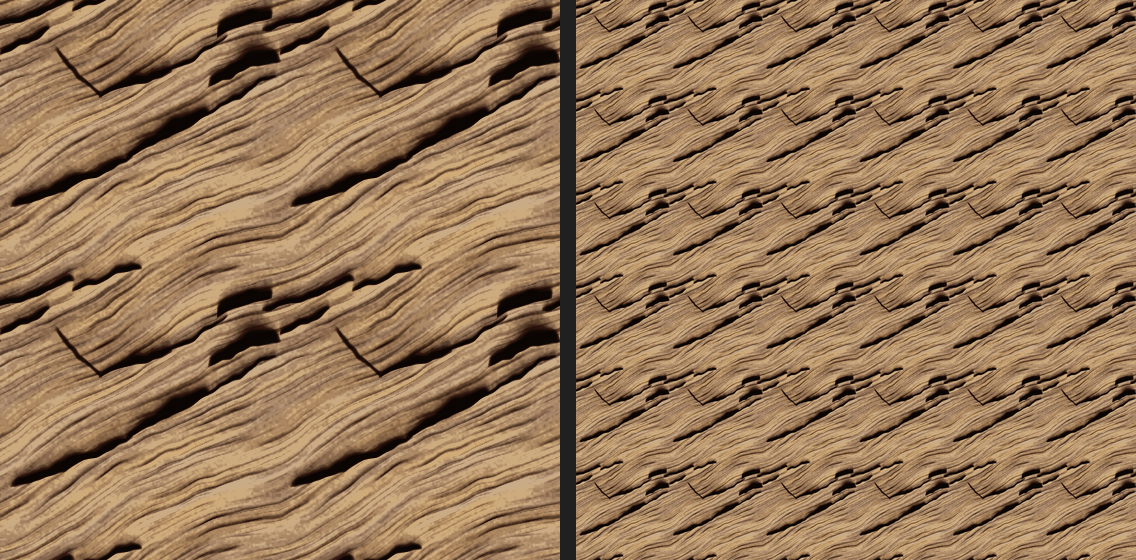
Left, the tile; right, the same tile 3 across and 3 down.
This texture is drawn by a Shadertoy shader. Its source:

```glsl
// Weathered sandstone: sloping wavy strata split by deep, shadowed ledges, tiled 2 x 2.
// Strata are noise and sawtooth layers in sheared coordinates that wrap at the tile edge;
// ledges are tapered gaps along warped lines, and a brightness ramp gives the colours.

float hash(vec2 p) {
    vec3 q = fract(p.xyx * 0.1031);
    q += dot(q, q.yzx + 33.33);
    return fract((q.x + q.y) * q.z);
}

// Random value of a lattice cell; each tile crossed in x shifts the rows by the shear.
float cell(vec2 i, vec2 n, float shear) {
    float k = floor(i.x / n.x);
    return hash(vec2(i.x - k * n.x, mod(i.y + k * n.y * shear, n.y)) + n);
}

// Value noise with n cells per tile.
float noise(vec2 p, vec2 n, float shear) {
    p *= n;
    vec2 i = floor(p), f = fract(p);
    f = f * f * (3.0 - 2.0 * f);
    return mix(mix(cell(i, n, shear), cell(i + vec2(1, 0), n, shear), f.x),
               mix(cell(i + vec2(0, 1), n, shear), cell(i + vec2(1, 1), n, shear), f.x), f.y);
}

// Brightness to rock colour, from black shadow to pale sand.
vec3 rockColor(float light) {
    vec3 c = mix(vec3(0.04, 0.02, 0.01), vec3(0.18, 0.08, 0.05), smoothstep(0.02, 0.18, light));
    c = mix(c, vec3(0.35, 0.25, 0.17), smoothstep(0.18, 0.36, light));
    c = mix(c, vec3(0.53, 0.40, 0.29), smoothstep(0.36, 0.54, light));
    c = mix(c, vec3(0.67, 0.53, 0.39), smoothstep(0.54, 0.70, light));
    return mix(c, vec3(0.80, 0.67, 0.50), smoothstep(0.70, 0.84, light));
}

// Layered rock brightness; s is (x, height across the strata).
float strataLight(vec2 s) {
    float light = 0.80 + 0.22 * (noise(s, vec2(3, 20), 0.5) - 0.5)
                       + 0.20 * (noise(s, vec2(7, 70), 0.5) - 0.5)
                       + 0.14 * (noise(s, vec2(24, 130), 0.5) - 0.5);
    // Small overhangs: each layer darkens towards its lower edge.
    for (float i = 1.0; i < 3.0; i++) {
        float f = fract(s.y * 22.0 * i + noise(s, vec2(3, 8) * i, 0.5));
        float face = smoothstep(0.0, 0.38, f) * (1.0 - smoothstep(0.84, 1.0, f));
        float depth = smoothstep(0.25, 0.8, noise(s, vec2(5, 30) * i, 0.5));
        light -= (1.0 - face) * depth * 0.42 / i;
    }
    return light;
}

// Darkens the rock at the deep ledges and lights the rim beneath them.
float carveLedges(vec2 p, float light) {
    // Start and end of the lower edge of each gap.
    vec4 ledges[10] = vec4[10](
        vec4(0.03, 0.25, 0.48, 0.43), vec4(0.45, 0.42, 0.75, 0.58),
        vec4(0.71, 0.56, 0.98, 0.71), vec4(0.74, 0.68, 1.00, 0.77),
        vec4(0.35, 0.66, 0.61, 0.75), vec4(0.57, 0.74, 0.82, 0.85),
        vec4(0.77, 0.85, 0.97, 0.93), vec4(0.94, 0.87, 1.27, 1.00),
        vec4(0.00, 0.79, 0.18, 0.90), vec4(0.26, 0.96, 0.51, 1.03));
    float heights[10] = float[10](0.04, 0.06, 0.014, 0.08, 0.028, 0.014, 0.08, 0.045, 0.03, 0.03);
    float ragged = 0.55 + 0.9 * noise(p, vec2(11, 9), 0.0);
    for (int i = 0; i < 10; i++) {
        vec4 e = ledges[i];
        float t = fract(p.x - e.x) / (e.z - e.x);
        float taper = sqrt(max(4.0 * t * (1.0 - t), 0.0));
        float h = heights[i] * taper * ragged;
        float d = fract(p.y - mix(e.y, e.w, t) + 0.5) - 0.5;
        float above = smoothstep(-0.004, 0.004, d);
        float present = smoothstep(0.0, 0.5, taper);
        float gap = above * present * (1.0 - smoothstep(h * 0.6, h * 1.15 + 0.006, d));
        float lip = above * present * (1.0 - smoothstep(h * 0.8, h * 1.3 + 0.045, d));
        light += 0.12 * present * (1.0 - above) * exp(min(d, 0.0) * 60.0);
        light *= (1.0 - 0.45 * lip) * (1.0 - 0.93 * gap);
    }
    // Narrow joint falling across the strata.
    float t = fract(p.x - 0.19) / 0.18;
    float d = abs(fract(p.y - mix(0.85, 0.66, t) + 0.5) - 0.5);
    float inside = smoothstep(0.0, 0.15, t) * (1.0 - smoothstep(0.9, 1.0, t));
    return light * (1.0 - 0.85 * inside * (1.0 - smoothstep(0.003, 0.012 * ragged + 0.004, d)));
}

void mainImage(out vec4 fragColor, in vec2 fragCoord) {
    vec2 p = 2.0 * fragCoord / iResolution.xy;

    // Gentle folds in the strata.
    float fold = 0.022 * sin(6.28318 * p.x + 0.6) + 0.014 * sin(6.28318 * (p.x + p.y))
               + 0.035 * (noise(p, vec2(5, 4), 0.0) - 0.5) + 0.012 * (noise(p, vec2(17, 13), 0.0) - 0.5);
    vec2 s = vec2(p.x, p.y - 0.5 * p.x + fold);
    float light = strataLight(s);

    // Browner weathered block, then ledges with uneven outlines.
    vec2 block = fract(p - vec2(0.26, 0.78) + 0.5) - 0.5;
    light -= 0.14 * exp(-dot(block * block, vec2(12, 45)));
    vec2 warp = vec2(noise(p, vec2(7, 8), 0.0), noise(p, vec2(9, 7), 0.0)) - 0.5;
    warp += 0.35 * (vec2(noise(p, vec2(23, 25), 0.0), noise(p, vec2(29, 21), 0.0)) - 0.5);
    light = carveLedges(p + warp * vec2(0.02, 0.045), light);

    // Sand grain and alternating ochre and grey-mauve layers.
    float grain = noise(p, vec2(150, 150), 0.0) + noise(p, vec2(90, 110), 0.0) - 1.0;
    light += 0.10 * grain * smoothstep(0.05, 0.5, light);
    float tint = noise(s, vec2(3, 34), 0.5) - 0.5;
    vec3 color = rockColor(light) * (1.0 + tint * vec3(0.04, 0.0, -0.14));
    fragColor = vec4(color, 1.0);
}
```
